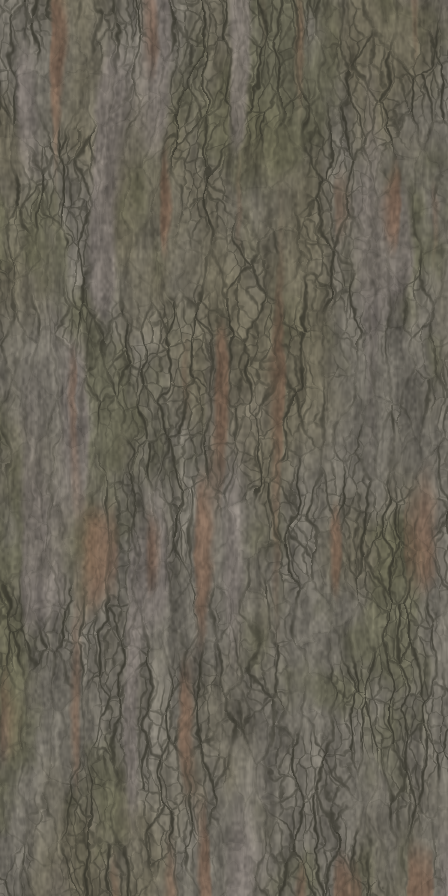
This texture is drawn by a WebGL 1 fragment shader. Its source:

```glsl
precision highp float;
// Weathered tree bark: olive-grey plates split by jagged, mostly upright cracks.
// Warped cellular noise makes the cracks, stretched layered noise the fibres,
// pale and rusty strips; a sideways height difference adds relief.
uniform vec2 u_resolution;

#define PLATE_SCALE vec2(21.0, 9.0)
#define CHIP_SCALE vec2(44.0, 23.0)
#define FIBRE_SCALE vec2(48.0, 8.0)
#define GRAIN_SCALE vec2(150.0, 105.0)
#define CRACK_WIDTH 0.0048
#define CRACK_DEPTH 0.80
#define CHIP_DEPTH 0.50
#define FIBRE_CONTRAST 0.42
#define GRAIN_CONTRAST 0.30
#define RELIEF 0.32

const vec3 OLIVE = vec3(0.422, 0.402, 0.338);
const vec3 GREY = vec3(0.440, 0.424, 0.388);
const vec3 MOSS = vec3(0.350, 0.350, 0.262);
const vec3 LILAC = vec3(0.475, 0.445, 0.425);
const vec3 RUST = vec3(0.465, 0.362, 0.295);
const vec3 CREVICE = vec3(0.205, 0.200, 0.165);

float hash(vec2 p) {
  return fract(sin(dot(p, vec2(127.1, 311.7))) * 43758.55);
}

vec2 hash2(vec2 p) {
  return vec2(hash(p), hash(p + 57.3));
}

float noise(vec2 p) {
  vec2 i = floor(p), f = fract(p);
  f = f * f * (3.0 - 2.0 * f);
  float low = mix(hash(i), hash(i + vec2(1.0, 0.0)), f.x);
  float high = mix(hash(i + vec2(0.0, 1.0)), hash(i + vec2(1.0, 1.0)), f.x);
  return mix(low, high, f.y);
}

float layered(vec2 p) {
  float sum = 0.0, weight = 0.53;
  for (int i = 0; i < 4; i++) {
    sum += weight * noise(p);
    p = p * 2.03 + 17.7;
    weight *= 0.5;
  }
  return sum;
}

// Bends the grain slowly at large scale and jaggedly at small scale.
vec2 warp(vec2 p) {
  vec2 slow = vec2(noise(p * vec2(4.0, 2.6)), noise(p * 3.0 + 40.0)) - 0.5;
  vec2 jagged = vec2(layered(p * vec2(24.0, 17.0)), layered(p * 21.0 + 9.0)) - 0.5;
  return p + 0.055 * slow + vec2(0.034, 0.060) * jagged;
}

// Cellular noise: x = border distance in canvas units, y = how upright the
// border is, z = random value of the cell.
vec3 cells(vec2 p, vec2 scale) {
  vec2 q = p * scale, base = floor(q);
  vec2 nearest = vec2(9.0), second = vec2(9.0), id = base;
  for (int j = -1; j <= 1; j++) {
    for (int i = -1; i <= 1; i++) {
      vec2 cell = base + vec2(float(i), float(j));
      vec2 offset = cell + hash2(cell) - q;
      if (dot(offset, offset) < dot(nearest, nearest)) {
        second = nearest;
        nearest = offset;
        id = cell;
      } else if (dot(offset, offset) < dot(second, second)) {
        second = offset;
      }
    }
  }
  vec2 normal = normalize(second - nearest + 0.0001);
  float border = dot(0.5 * (nearest + second), normal) / length(normal * scale);
  return vec3(border, abs(normal.x), hash(id + 3.1));
}

float crack(vec3 cell, float width) {
  float edge = 0.7 / u_resolution.x;
  float line = 1.0 - smoothstep(0.15 * width, width + edge, cell.x);
  return line * mix(0.45, 1.0, cell.y);
}

float fibres(vec2 p) {
  return layered(p * FIBRE_SCALE);
}

void main() {
  vec2 p = gl_FragCoord.xy / u_resolution.x;
  vec2 q = warp(p);
  vec2 soft = mix(p, q, 0.45);

  // Upright strips and broad patches
  float patches = layered(p * vec2(6.0, 2.6) + 5.0);
  float lilac = smoothstep(0.64, 0.88, noise(soft * vec2(17.0, 2.8) + 31.0));
  float rust = smoothstep(0.74, 0.94, noise(soft * vec2(24.0, 2.6) + 73.0));
  float moss = smoothstep(0.48, 0.72, layered(soft * vec2(9.0, 4.0) + 91.0));

  // Cracks fade out in smooth patches and on the strips
  vec3 plate = cells(q, PLATE_SCALE);
  vec3 chip = cells(q + 4.7, CHIP_SCALE);
  float rough = smoothstep(0.34, 0.60, layered(p * vec2(11.0, 5.0) + 12.0));
  float bare = 1.0 - 0.75 * max(lilac, rust);
  float width = CRACK_WIDTH * (0.45 + 0.85 * noise(p * 19.0));
  float cracks = crack(plate, width) * CRACK_DEPTH * mix(0.25, 1.0, rough);
  float chips = crack(chip, width * 0.65) * CHIP_DEPTH * rough;
  float depth = max(cracks, chips) * bare;

  // Surface tone, fibres, grain and side light
  vec3 bark = mix(OLIVE, GREY, smoothstep(0.30, 0.68, patches));
  bark = mix(bark, MOSS, 0.55 * moss);
  bark = mix(bark, LILAC, 0.75 * lilac);
  bark = mix(bark, RUST, 0.70 * rust);
  float fibre = fibres(soft);
  float slope = fibre - fibres(soft + vec2(-0.004, 0.003));
  float grain = noise(p * GRAIN_SCALE) * 0.6 + noise(q * GRAIN_SCALE * 0.5) * 0.4;
  float light = 1.0 + FIBRE_CONTRAST * (fibre - 0.5) + GRAIN_CONTRAST * (grain - 0.5);
  light += RELIEF * slope + 0.09 * (plate.z - 0.5) + 0.07 * (chip.z - 0.5);

  gl_FragColor = vec4(mix(bark * light, CREVICE, depth), 1.0);
}
```
